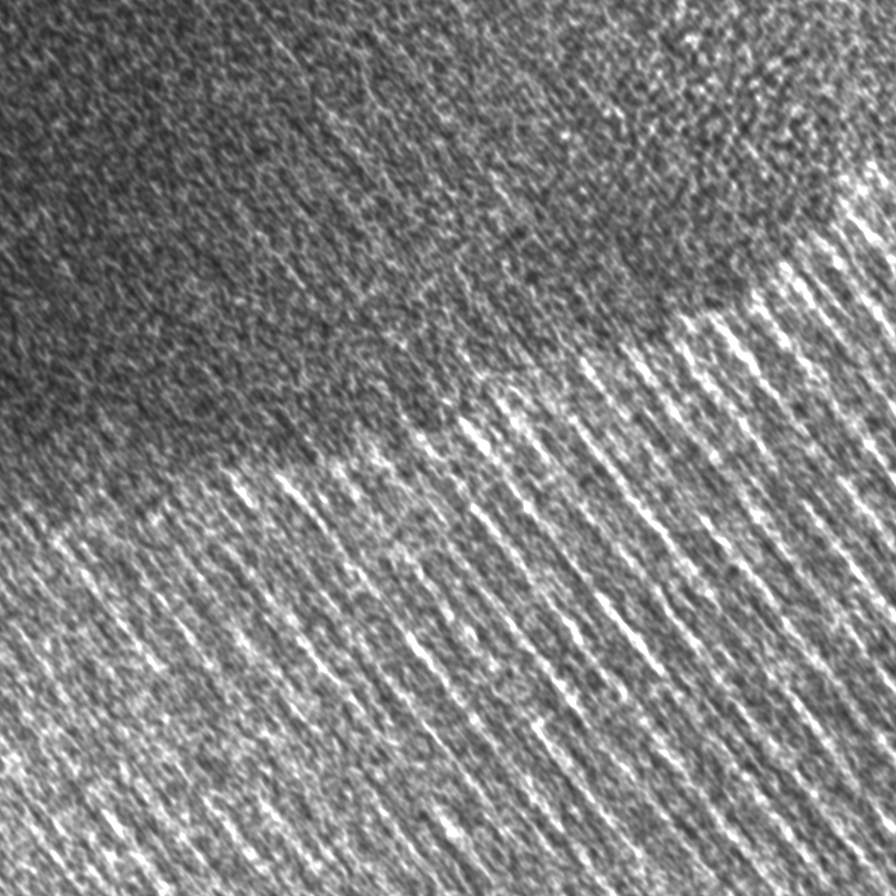
Give the GLSL for this texture, as a Shadertoy shader.

```glsl
// Grainy grey interference pattern: a dim speckled field above a ragged, rising
// border, and a lighter field of slanted bright fringes below it. Fringes repeat
// across a rotated frame; stretched gradient noise supplies streaks and grain.

#define PITCH 0.04856       // distance between fringes
#define PHASE 0.6851        // position of one fringe across the frame
#define FRINGE_WIDTH 0.125  // fringe half width, in pitches
#define FRINGE_GAIN 0.40
#define GRAIN_SCALE 84.0
#define GRAIN_GAIN 0.80
#define STREAK_GAIN 0.46
#define MOTTLE_GAIN 0.22
#define EDGE_GLOW 0.15

const vec2 ALONG = vec2(0.6187, -0.7857);
const vec2 ACROSS = vec2(0.7857, 0.6187);

vec2 gradientAt(vec2 cell) {
    float h = fract(sin(dot(cell, vec2(127.1, 311.7))) * 43758.5);
    return vec2(cos(6.2832 * h), sin(6.2832 * h));
}

float gradientNoise(vec2 p) {
    vec2 i = floor(p), f = p - i;
    vec2 w = f * f * f * (f * (f * 6.0 - 15.0) + 10.0);
    vec2 e = vec2(0.0, 1.0);
    float low = mix(dot(gradientAt(i), f),
                    dot(gradientAt(i + e.yx), f - e.yx), w.x);
    float high = mix(dot(gradientAt(i + e.xy), f - e.xy),
                     dot(gradientAt(i + e.yy), f - e.yy), w.x);
    return mix(low, high, w.y);
}

// Height of the border between the dim and the light field
float borderHeight(float x) {
    return 0.46 + 0.30 * x * x + 0.10 * pow(x, 12.0);
}

// Soft bell around a centre
float glow(vec2 p, vec2 centre, vec2 radius) {
    vec2 d = (p - centre) / radius;
    return exp(-dot(d, d));
}

// Sharp onset followed by a slow fade, measured downward from a step
float onset(float depth, float fade) {
    return smoothstep(-0.008, 0.018, depth) * exp(-max(depth, 0.0) / fade);
}

// Narrow crests with a fainter companion between them
float fringes(float across) {
    float k = (across - PHASE) / PITCH;
    float main = (fract(k + 0.5) - 0.5) / FRINGE_WIDTH;
    float side = (fract(k + 0.06) - 0.5) / (FRINGE_WIDTH * 0.8);
    return exp(-main * main) + 0.28 * exp(-side * side);
}

void mainImage(out vec4 fragColor, in vec2 fragCoord) {
    vec2 p = fragCoord / iResolution.xy;
    float along = dot(p, ALONG);
    float across = dot(p, ACROSS);

    // Ragged border, diffuse on the left and crisp on the right
    float ragged = 0.025 * gradientNoise(p * 11.0) + 0.02 * gradientNoise(p * 31.0);
    float depth = borderHeight(p.x) + ragged - p.y;
    float softness = mix(0.11, 0.022, smoothstep(0.0, 0.5, p.x));
    float below = smoothstep(-softness, softness, depth);

    // Broad tones of both fields
    float dim = mix(0.285, 0.445, smoothstep(0.0, 0.65, p.x + 0.25 * (0.8 - p.y)));
    dim += 0.07 * smoothstep(0.6, 1.0, p.x) * smoothstep(0.7, 1.0, p.y);
    dim -= 0.05 * glow(p, vec2(0.70, 0.73), vec2(0.13, 0.09));
    dim -= 0.05 * glow(p, vec2(0.46, 0.51), vec2(0.06, 0.05));
    float light = 0.525 + 0.08 * glow(p, vec2(0.08, 0.05), vec2(0.35, 0.22));
    light -= 0.03 * glow(p, vec2(1.0, 0.1), vec2(0.4, 0.35));
    float tone = mix(dim, light, below);

    // Glow along the border, broken into patches
    float patches = 0.8 + 0.8 * gradientNoise(p * 8.0 + 4.0);
    tone += EDGE_GLOW * onset(depth, 0.055) * smoothstep(0.15, 0.5, p.x) * max(patches, 0.0);
    tone += 0.16 * glow(p, vec2(0.555, 0.565), vec2(0.05, 0.025));
    tone += 0.14 * glow(p, vec2(0.63, 0.597), vec2(0.035, 0.012));
    tone += 0.16 * glow(p, vec2(0.955, 0.785), vec2(0.025, 0.05));
    tone += 0.12 * glow(p, vec2(0.885, 0.68), vec2(0.03, 0.03));

    // Fringe strength: strong to the right, with two further steps on the left
    float wobble = 0.012 * gradientNoise(p * 7.0 + 9.0);
    float steps = onset(0.30 - p.y + wobble, 0.13) * glow(p, vec2(0.42, 0.25), vec2(0.22, 0.3));
    steps += onset(0.115 - p.y + wobble, 0.13) * glow(p, vec2(0.28, 0.06), vec2(0.24, 0.3));
    float strength = mix(0.30, 1.0, smoothstep(0.40, 0.95, p.x + 0.8 * p.y));
    strength = below * (strength + 0.65 * steps + 0.20 * onset(depth, 0.08));
    strength += (1.0 - below) * 0.48 * glow(p, vec2(0.47, 0.70), vec2(0.22, 0.28));
    strength *= max(0.95 + 0.75 * gradientNoise(vec2(along * 9.0, across * 21.0)), 0.2);
    tone += FRINGE_GAIN * strength * (fringes(across) - 0.18);

    // Streaks follow the fringes, grain is nearly round
    float streak = gradientNoise(vec2(along * 13.0, across * 100.0));
    streak += 0.6 * gradientNoise(vec2(along * 34.0 + 7.0, across * 150.0));
    vec2 grainPoint = vec2(along * 0.72, across * 1.15) * GRAIN_SCALE;
    float grain = gradientNoise(grainPoint);
    grain += 0.7 * gradientNoise(grainPoint * 1.83 + 13.0);

    // Cross-leaning grain in the upper right
    float lean = glow(p, vec2(0.82, 0.88), vec2(0.20, 0.18)) * (1.0 - below);
    float leaning = gradientNoise(vec2(p.x * 0.9 - p.y * 0.45, p.x * 0.3 + p.y * 0.6) * 95.0);
    grain = mix(grain, 1.8 * leaning + 0.5 * grain, 0.7 * lean);

    // Mottling at a coarser scale, stretched along the fringes
    float mottle = gradientNoise(vec2(along * 14.0, across * 32.0) + 21.0);

    float relief = GRAIN_GAIN * grain * mix(1.0, 0.78, below);
    relief += STREAK_GAIN * streak * mix(0.6, 1.0, below) + MOTTLE_GAIN * mottle;
    float grey = clamp(tone * exp(relief), 0.08, 1.0);
    fragColor = vec4(vec3(grey), 1.0);
}
```
